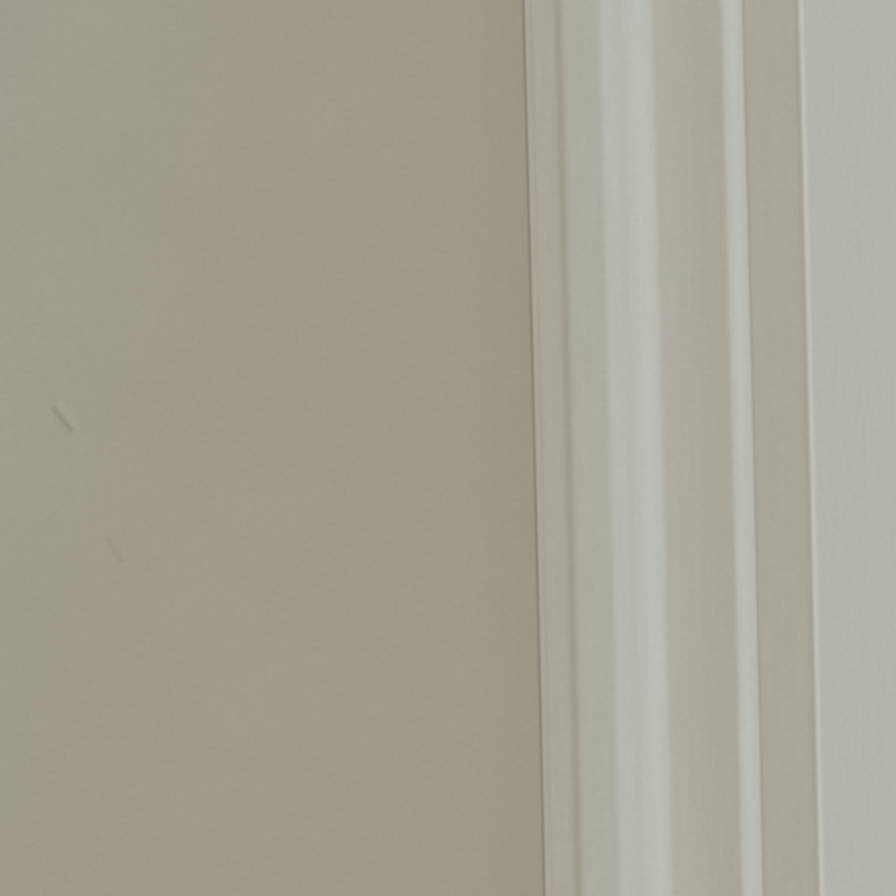
Give the GLSL for this texture, as a WebGL 2 fragment shader.

```glsl
#version 300 es
precision highp float;
// A plain painted wall beside a slightly leaning, moulded door casing.
// The casing is a cross-section of blended tone steps, sheared along its
// height; thin bells of light and shade mark grooves, and noise adds grain.
uniform vec2 u_resolution;
out vec4 fragColor;

float hash(vec2 p) {
  return fract(sin(dot(p, vec2(127.1, 311.7))) * 43758.5453);
}

float noise(vec2 p) {
  vec2 cell = floor(p), f = fract(p);
  f = f * f * (3.0 - 2.0 * f);
  return mix(mix(hash(cell), hash(cell + vec2(1, 0)), f.x),
             mix(hash(cell + vec2(0, 1)), hash(cell + vec2(1, 1)), f.x), f.y);
}

float fbm(vec2 p) {
  float sum = 0.0, gain = 0.5;
  for (int i = 0; i < 4; i++) {
    sum += gain * noise(p);
    p = p * 2.03 + 7.1;
    gain *= 0.5;
  }
  return sum;
}

// Soft step centred on an edge
float edge(float at, float width, float x) {
  return smoothstep(at - width, at + width, x);
}

// Narrow bell for grooves and highlights
float bell(float at, float width, float x) {
  float d = (x - at) / width;
  return exp(-d * d);
}

float segment(vec2 p, vec2 a, vec2 b) {
  vec2 ab = b - a;
  return length(p - a - ab * clamp(dot(p - a, ab) / dot(ab, ab), 0.0, 1.0));
}

vec3 wallColor(vec2 p) {
  vec3 warm = vec3(0.628, 0.607, 0.535);
  vec3 cool = vec3(0.622, 0.618, 0.556);
  vec3 color = mix(cool, warm, smoothstep(-0.05, 0.4, p.x + 0.25 * (1.0 - p.y)));
  color += 0.012 * (fbm(p * vec2(7.0, 9.0)) - 0.47);
  color -= 0.016 * smoothstep(0.5, 0.6, p.x);

  // Two faint slanted dents with lit flanks
  float upper = segment(p, vec2(0.061, 0.543), vec2(0.078, 0.521));
  float lower = segment(p, vec2(0.120, 0.398), vec2(0.135, 0.376));
  float lit = segment(p, vec2(0.066, 0.550), vec2(0.086, 0.524));
  color -= 0.050 * bell(0.0, 0.0035, upper) + 0.022 * bell(0.0, 0.004, lower);
  color += 0.012 * bell(0.0, 0.005, lit);
  return color;
}

vec3 casingColor(float s) {
  vec3 shade = vec3(0.664, 0.650, 0.596);
  vec3 light = vec3(0.714, 0.724, 0.690);
  vec3 color = mix(shade, vec3(0.676, 0.672, 0.625), edge(0.627, 0.006, s));

  // Rounded bead, then the shallow cove that darkens to the right
  color = mix(color, light, edge(0.669, 0.006, s));
  color += 0.018 * bell(0.712, 0.012, s) - 0.010 * bell(0.691, 0.006, s);
  vec3 cove = mix(vec3(0.682, 0.676, 0.630), shade, smoothstep(0.73, 0.80, s));
  color = mix(color, cove, edge(0.727, 0.005, s));

  // Raised ridge and flat outer strip
  color = mix(color, light, edge(0.805, 0.004, s));
  color += 0.018 * bell(0.816, 0.006, s);
  color = mix(color, shade, edge(0.828, 0.003, s));

  // Bright lip, then the pale panel
  color = mix(color, vec3(0.699, 0.706, 0.677), edge(0.891, 0.003, s));
  color += 0.045 * bell(0.894, 0.003, s);

  // Shadowed grooves
  color -= 0.045 * bell(0.622, 0.005, s) + 0.035 * bell(0.829, 0.002, s);
  color -= 0.022 * bell(0.888, 0.003, s) + 0.016 * bell(0.592, 0.002, s);
  return color;
}

void main() {
  vec2 p = gl_FragCoord.xy / u_resolution;
  float fall = 1.0 - p.y;
  float s = p.x - 0.0265 * fall + 0.003 * fall * fall;

  vec3 color = mix(wallColor(p), casingColor(s), edge(0.585, 0.002, s));
  color -= vec3(0.075, 0.080, 0.075) * bell(0.584, 0.002, s);

  // Fine grain and faint vertical brushing on the trim
  color += 0.010 * (noise(p * 260.0) - 0.5);
  color += 0.008 * (noise(p * vec2(300.0, 25.0)) - 0.5) * step(0.585, s);
  fragColor = vec4(clamp(color, 0.0, 1.0), 1.0);
}
```
